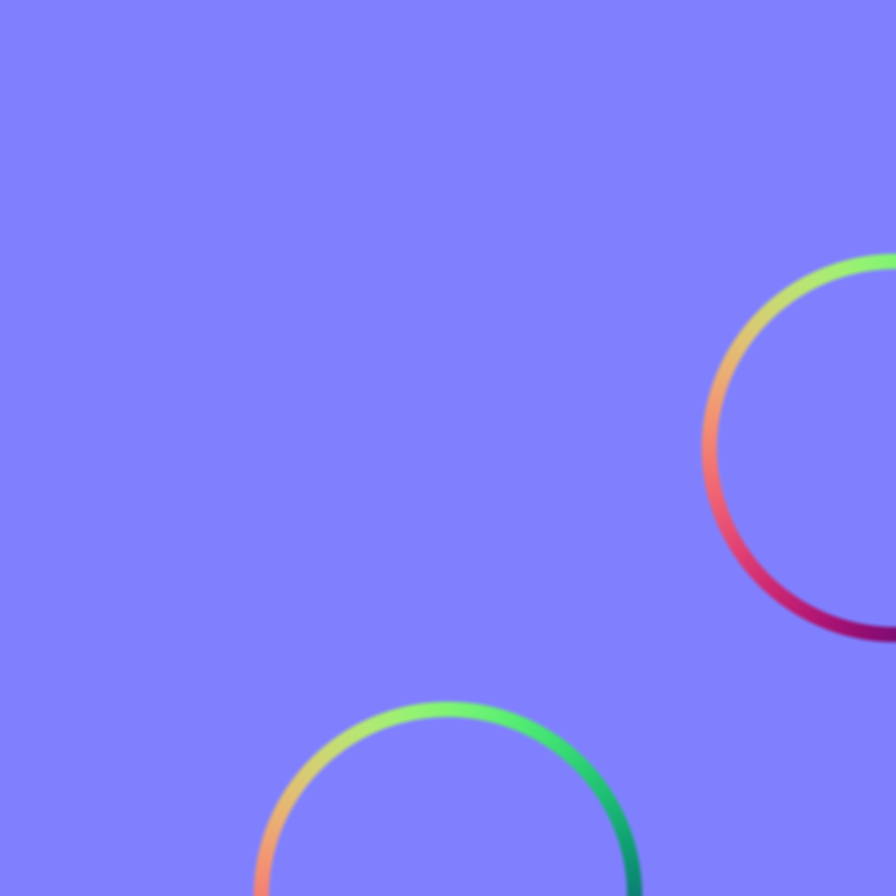
Give the GLSL for this texture map, as a WebGL 2 fragment shader.

```glsl
#version 300 es
precision highp float;
// Tangent-space normal map: a flat surface with two bevelled rings cut by the tile edges.

uniform vec2 u_resolution;
out vec4 fragColor;

const vec3 FLAT_NORMAL = vec3(0.502, 0.502, 1.0);
const int RING_COUNT = 2;
const vec2 RING_CENTERS[RING_COUNT] = vec2[](vec2(1.0, 0.5), vec2(0.5, 0.0));
const float RING_RADIUS = 0.2083;
const float CORE_HALF_WIDTH = 0.0045;  // full slope inside this distance
const float EDGE_HALF_WIDTH = 0.0125;  // flat beyond this distance
const float SLOPE = 0.455;             // encoded tilt at the ring's core
const float RING_BLUE = 0.45;

// Encoded normal on the bevel, tilted along the radial direction.
vec3 bevelColor(vec2 radial) {
    return vec3(0.5 + SLOPE * vec2(-radial.x, radial.y), RING_BLUE);
}

// Soft coverage of a ring at a given distance from its centre.
float ringMask(float centerDistance, float pixel) {
    float d = abs(centerDistance - RING_RADIUS);
    return 1.0 - smoothstep(CORE_HALF_WIDTH, max(EDGE_HALF_WIDTH, CORE_HALF_WIDTH + pixel), d);
}

void main() {
    vec2 uv = gl_FragCoord.xy / u_resolution;
    float pixel = 1.0 / min(u_resolution.x, u_resolution.y);
    vec3 color = FLAT_NORMAL;

    // Lay each ring over the flat base.
    for (int i = 0; i < RING_COUNT; i++) {
        vec2 offset = uv - RING_CENTERS[i];
        float centerDistance = length(offset);
        vec2 radial = offset / max(centerDistance, 1e-4);
        color = mix(color, bevelColor(radial), ringMask(centerDistance, pixel));
    }

    fragColor = vec4(color, 1.0);
}
```
